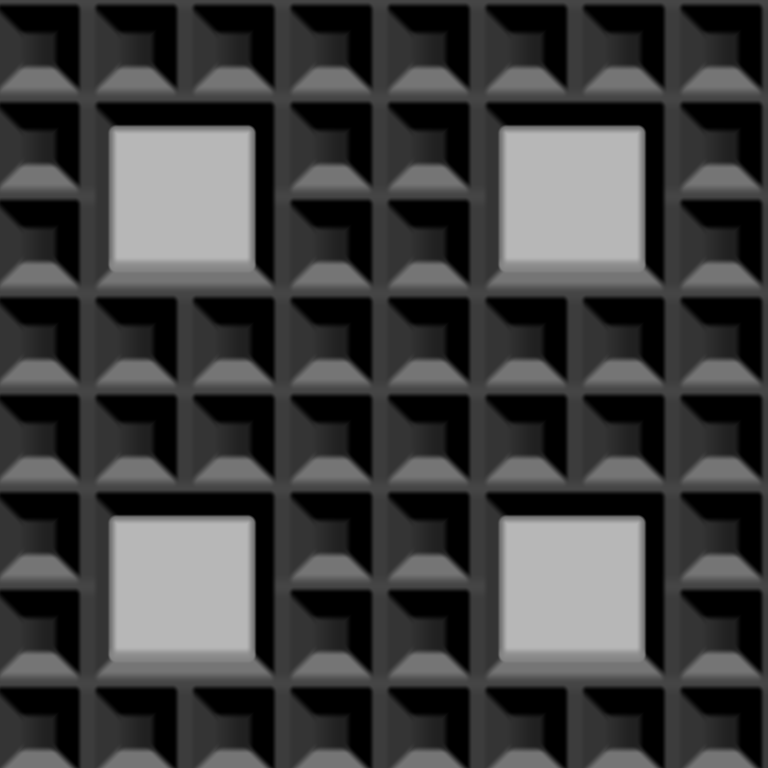
This pattern is drawn by a WebGL 1 fragment shader. Its source:

```glsl
precision highp float;
uniform vec2 u_resolution;

// Signed distance to a square with rounded corners
float roundedSquare(vec2 p, float halfSize, float radius) {
    vec2 q = abs(p) - halfSize + radius;
    return length(max(q, 0.0)) + min(max(q.x, q.y), 0.0) - radius;
}

// Sloped walls of a square recess, lit from the upper left
float recess(vec2 p, float halfSize, float ridge) {
    vec2 q = abs(p);
    float miter = smoothstep(-0.07, 0.07, q.y - q.x);
    float side = mix(0.205, 0.0, smoothstep(-0.05, 0.05, p.x));
    float below = smoothstep(0.05, -0.05, p.y);
    float wall = mix(side, 0.46 * below, miter);

    // Floor fades into the walls
    float ground = mix(0.19, 0.125, smoothstep(-0.2, 0.12, p.x));
    float shade = mix(ground, wall, smoothstep(-0.37, -0.28, max(q.x, q.y) - halfSize));

    // Walls fade into the ridge, more gently on the lit slope
    float rim = roundedSquare(vec2(p.x * (1.0 + 0.05 / halfSize), p.y), halfSize, 0.09);
    float soft = mix(-0.075, -0.14, below * miter);
    return mix(shade, ridge, smoothstep(soft, 0.0, rim));
}

void main() {
    vec2 uv = gl_FragCoord.xy / u_resolution;
    vec2 grid = uv * 7.877 + vec2(0.105, 0.136);
    vec2 cell = fract(grid) - 0.5;
    vec2 block = mod(grid, 4.0) - 2.0;

    float ridge = 0.235 + 0.035 * smoothstep(0.36, 0.5, abs(cell.y));
    float shade;
    if (max(abs(block.x), abs(block.y)) < 1.0) {
        // Large recess holding a pale plate with soft bevels
        shade = recess(block, 1.0, ridge);
        vec2 local = block + 0.027;
        float plate = roundedSquare(local, 0.752, 0.08);
        float face = mix(0.44, 0.718, smoothstep(0.0, -0.1, plate));
        face = mix(face, 0.53, smoothstep(-0.59, -0.68, local.y) * 0.8);
        shade = mix(shade, face, smoothstep(0.018, -0.018, plate));
    } else {
        shade = recess(cell, 0.5, ridge);
    }
    gl_FragColor = vec4(vec3(shade), 1.0);
}
```
